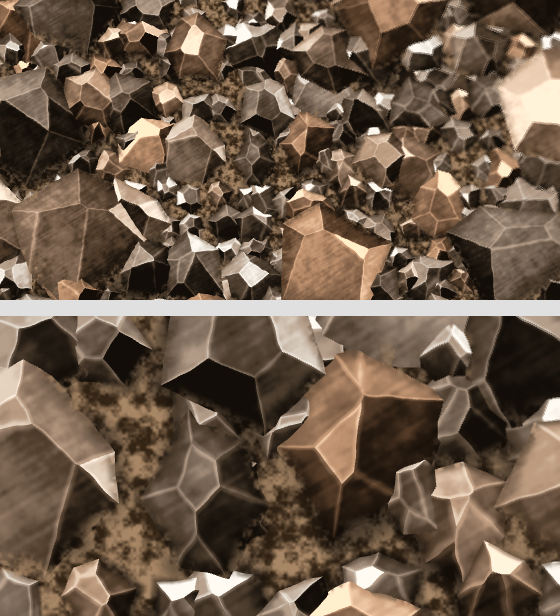
Top: the whole. Bottom: its middle third, enlarged.
Write a WebGL 1 fragment shader that draws this texture.

```glsl
precision highp float;
uniform vec2 u_resolution;

float hash(vec2 p, float k) {
  vec3 q = fract(vec3(p.xyx + k * 1.37) * vec3(0.1031, 0.1137, 0.0973));
  q += dot(q, q.yzx + 33.33 + k);
  return fract((q.x + q.y) * q.z);
}

float noise(vec2 p) {
  vec2 i = floor(p), f = fract(p);
  f = f * f * (3.0 - 2.0 * f);
  return mix(mix(hash(i, 0.0), hash(i + vec2(1, 0), 0.0), f.x),
             mix(hash(i + vec2(0, 1), 0.0), hash(i + 1.0, 0.0), f.x), f.y);
}

float fbm(vec2 p) {
  return 0.5 * noise(p) + 0.3 * noise(p * 2.1 + 7.0) + 0.2 * noise(p * 4.3 + 3.0);
}

// Mineral tones from shadow to glint
vec3 ramp(float t) {
  vec3 c = mix(vec3(0.07, 0.05, 0.03), vec3(0.13, 0.10, 0.07), smoothstep(0.0, 0.18, t));
  c = mix(c, vec3(0.30, 0.24, 0.18), smoothstep(0.14, 0.34, t));
  c = mix(c, vec3(0.47, 0.40, 0.34), smoothstep(0.32, 0.52, t));
  c = mix(c, vec3(0.71, 0.62, 0.54), smoothstep(0.48, 0.74, t));
  c = mix(c, vec3(0.87, 0.83, 0.78), smoothstep(0.74, 0.95, t));
  return mix(c, vec3(1.0, 0.98, 0.95), smoothstep(0.98, 1.2, t));
}

struct Hit {
  float z;      // height of the visible surface
  float rise;   // height above the rim of its crystal
  float edge;   // distance to the nearest ridge
  float tone;
  float warm;
  float gap;    // closeness of the ground to a crystal
};

// Convex stone: a tilted cap cut by a ring of six sloping planes
void crystal(vec2 d, float r, vec2 id, inout Hit hit) {
  vec2 p = d / r;
  if (dot(p, p) > 2.2) return;
  vec2 slope = (vec2(hash(id, 1.0), hash(id, 2.0)) - 0.5) * 0.7;
  float low = 0.62 - dot(p, slope), next = 9.0, face = 0.0;
  float turn = hash(id, 3.0) * 6.283;
  for (int i = 0; i < 6; i++) {
    float k = float(i) + 4.0;
    float a = turn + 1.047 * (k + 0.7 * (hash(id, k) - 0.5));
    vec2 dir = vec2(cos(a), sin(a));
    float steep = 0.8 + 0.9 * hash(id, k + 10.0) + 0.4 * dir.y;
    float h = steep * (0.72 + 0.25 * hash(id, k + 20.0) - dot(p, dir));
    if (h < low) {
      next = low;
      low = h;
      face = k;
      slope = dir * steep;
    } else {
      next = min(next, h);
    }
  }
  hit.gap = max(hit.gap, smoothstep(-0.35, 0.0, low));
  float z = (low + 0.6 * hash(id, 31.0)) * r;
  if (low < 0.0 || z < hit.z) return;
  hit.z = z;
  hit.rise = low;
  hit.edge = (next - low) * r;
  hit.warm = hash(id, 32.0);

  // Light from the upper left, with one random reflection per facet
  vec3 n = normalize(vec3(slope, 1.0));
  float luck = hash(id, face + 40.0);
  float sheen = dot(p, vec2(hash(id, face + 50.0), hash(id, face + 60.0)) - 0.5);
  hit.tone = 0.43 + 0.40 * dot(n.xy, vec2(-0.45, 0.85)) + 0.55 * (luck - 0.5)
           + 0.3 * sheen + 0.12 * (hit.warm - 0.5);
  if (face < 1.0) hit.tone += 0.13;
  hit.tone += 0.35 * step(0.88, luck) * step(-0.3, n.y);
}

// One scattered size class; big stones gather toward both sides
void scatter(vec2 uv, float cell, float seed, float density, float sided, inout Hit hit) {
  vec2 base = floor(uv / cell);
  for (int y = -1; y <= 1; y++) {
    for (int x = -1; x <= 1; x++) {
      vec2 id = base + vec2(x, y);
      vec2 key = id + seed;
      vec2 c = (id + 0.2 + 0.6 * vec2(hash(key, 70.0), hash(key, 71.0))) * cell;
      float side = smoothstep(0.2, 0.65, abs(c.x - 0.98));
      if (hash(key, 72.0) < density * mix(1.0, side, sided))
        crystal(uv - c, cell * mix(0.42, 0.68, hash(key, 73.0)), key, hit);
    }
  }
}

vec3 scene(vec2 uv) {
  vec2 q = uv + 0.004 * (vec2(noise(uv * 55.0), noise(uv * 55.0 + 19.0)) - 0.5);
  Hit hit = Hit(0.0, 0.0, 1.0, 0.0, 0.0, 0.0);
  scatter(q, 0.40, 11.0, 0.9, 0.92, hit);
  scatter(q, 0.19, 37.0, 0.8, 0.0, hit);
  scatter(q, 0.10, 83.0, 0.95, 0.0, hit);

  // Gritty brown ground
  float grit = fbm(uv * 75.0);
  vec3 ground = mix(vec3(0.20, 0.14, 0.08), vec3(0.66, 0.53, 0.40), smoothstep(0.25, 0.75, grit));
  ground *= 1.0 - 0.55 * hit.gap * smoothstep(0.75, 0.3, fbm(uv * 9.0));
  if (hit.z <= 0.0) return ground;

  // Worn facets, pale ridges and dusty rims
  float wear = fbm(uv * 32.0) - 0.5;
  float scratch = noise(vec2(uv.x + uv.y * 0.6, uv.y - uv.x * 0.6) * vec2(22.0, 160.0)) - 0.5;
  float tone = hit.tone + 0.24 * wear + 0.09 * scratch + 0.10 * (grit - 0.5);
  tone += 0.20 * smoothstep(0.006, 0.0, hit.edge);
  tone -= 0.14 * smoothstep(0.3, 0.0, hit.rise);
  vec3 col = ramp(tone);
  col = mix(col, col * vec3(1.14, 0.94, 0.76), smoothstep(0.6, 1.0, hit.warm) * 0.7);
  float dust = smoothstep(0.16, 0.0, hit.rise) * smoothstep(0.35, 0.65, grit);
  return mix(col, ground * 1.1, 0.7 * dust);
}

void main() {
  vec2 uv = gl_FragCoord.xy / u_resolution.y;
  // Four samples, spread wider toward the soft far corner
  float soft = smoothstep(1.5, 2.6, uv.x + uv.y);
  float spread = 0.27 / u_resolution.y + 0.0025 * soft;
  vec3 col = vec3(0.0);
  for (int i = 0; i < 4; i++) {
    float a = 0.4 + 1.5708 * float(i);
    col += scene(uv + 1.414 * spread * vec2(cos(a), sin(a)));
  }
  gl_FragColor = vec4(col * 0.25, 1.0);
}
```
